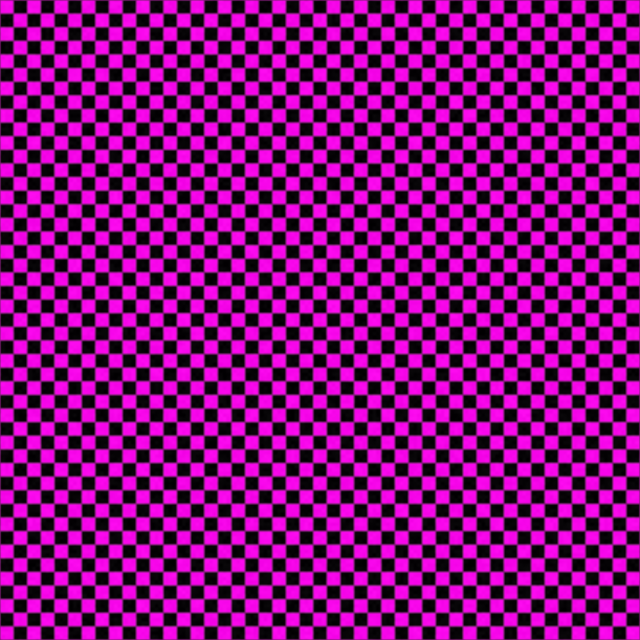
This pattern is drawn by a Shadertoy shader. Its source:

```glsl
const float CELLS = 47.0;        // squares along the canvas height
const float EDGE_SOFTNESS = 0.14; // half width of the blurred edge, in squares
const float GRAIN_SCALE = 4.0;   // grain points per square
const float GRAIN_AMOUNT = 0.035;
const float CELL_VARIATION = 0.02;
const vec3 MAGENTA = vec3(0.970, 0.025, 0.920);
const vec3 BLACK = vec3(0.020, 0.012, 0.020);
const vec3 EDGE_TINT = vec3(0.03, 0.075, 0.02);

float hash(vec2 p) {
    vec3 q = fract(p.xyx * 0.1031);
    q += dot(q, q.yzx + 33.33);
    return fract((q.x + q.y) * q.z);
}

float valueNoise(vec2 p) {
    vec2 cell = floor(p);
    vec2 blend = smoothstep(0.0, 1.0, p - cell);
    float low = mix(hash(cell), hash(cell + vec2(1, 0)), blend.x);
    float high = mix(hash(cell + vec2(0, 1)), hash(cell + vec2(1, 1)), blend.x);
    return mix(low, high, blend.y);
}

// Soft square wave per axis: +1 on even squares, -1 on odd ones
vec2 squareWave(vec2 p, float softness) {
    vec2 edgeDistance = 0.5 - abs(mod(p + 0.5, 2.0) - 1.0);
    return 2.0 * smoothstep(-softness, softness, edgeDistance) - 1.0;
}

void mainImage(out vec4 fragColor, in vec2 fragCoord) {
    vec2 p = fragCoord / iResolution.y * CELLS;
    float pixel = CELLS / iResolution.y;

    // Checkerboard coverage: 1 is magenta, 0 is black
    vec2 wave = squareWave(p, max(EDGE_SOFTNESS, 0.75 * pixel));
    float coverage = 0.5 + 0.5 * wave.x * wave.y;

    // Blurred borders are slightly greyer than a plain blend
    vec3 color = mix(BLACK, MAGENTA, coverage);
    color += EDGE_TINT * 4.0 * coverage * (1.0 - coverage);

    // Faint compression-like grain and tone change between squares
    float grain = valueNoise(p * GRAIN_SCALE) - 0.5;
    float tone = hash(floor(p)) - 0.5;
    color += GRAIN_AMOUNT * grain + CELL_VARIATION * tone * coverage;

    fragColor = vec4(clamp(color, 0.0, 1.0), 1.0);
}
```
